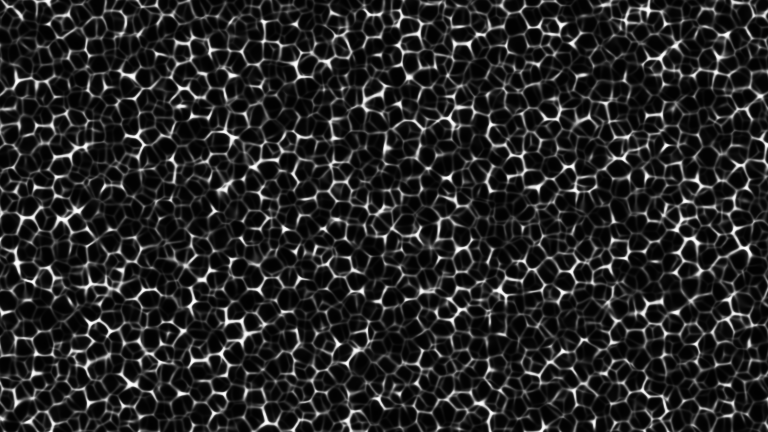
Reproduce this texture procedurally as a Shadertoy shader.

```glsl
// A glowing net of pale cell walls on black, stacked in staggered columns.
// Walls come from near ties between distances to jittered hexagonal seeds;
// smooth noise varies their brightness, and a second net lies dimly behind.

const vec2  CELL_SIZE     = vec2(0.0404, 0.0470); // column and row spacing
const vec2  FRONT_JITTER  = vec2(0.34, 0.62);
const vec2  BACK_JITTER   = vec2(0.60, 0.80);
const float WALL_WIDTH    = 0.0064;
const float HALO_WIDTH    = 0.013;
const float HALO_LEVEL    = 0.05;
const float WALL_MIN      = 0.07;
const float WALL_RANGE    = 1.40;
const float BACK_LEVEL    = 0.30;
const float FLOOR_LEVEL   = 0.004;
const float FINE_SCALE    = 42.0;  // brightness patches per canvas height
const float COARSE_SCALE  = 19.0;
const float COARSE_SHARE  = 0.12;
const float WARP_SCALE    = 38.0;
const float WARP_AMOUNT   = 0.007;

float hash(vec2 p) {
    return fract(sin(dot(p, vec2(127.1, 311.7))) * 43758.5453);
}

vec2 hash2(vec2 p) {
    return vec2(hash(p), hash(p + vec2(37.3, 17.9)));
}

float noise(vec2 p) {
    vec2 i = floor(p), f = fract(p);
    f = f * f * (3.0 - 2.0 * f);
    return mix(mix(hash(i), hash(i + vec2(1, 0)), f.x),
               mix(hash(i + vec2(0, 1)), hash(i + vec2(1, 1)), f.x), f.y);
}

// Wall brightness: 1 along a wall, about 2 where three cells meet.
float cellWalls(vec2 p, vec2 jitter, float seed) {
    float dist[9];
    float nearest = 1e3;
    float column = floor(p.x / CELL_SIZE.x);

    // Distances to the seeds of the surrounding columns
    for (int k = 0; k < 9; k++) {
        float col = column + float(k % 3 - 1);
        float stagger = 0.5 * mod(col, 2.0);
        float row = floor(p.y / CELL_SIZE.y - stagger) + float(k / 3 - 1);
        vec2 offset = (hash2(vec2(col, row) + seed) - 0.5) * jitter;
        vec2 center = (vec2(col, row + stagger) + 0.5 + offset) * CELL_SIZE;
        dist[k] = length(p - center);
        nearest = min(nearest, dist[k]);
    }

    // Each near tie adds a wall; the nearest seed itself is taken off
    float glow = -1.0 - HALO_LEVEL;
    for (int k = 0; k < 9; k++) {
        float gap = dist[k] - nearest;
        float core = gap / WALL_WIDTH;
        glow += exp(-core * core) + HALO_LEVEL * exp(-gap / HALO_WIDTH);
    }
    return max(glow, 0.0);
}

// Uneven lighting, from nearly unlit walls to white ones
float wallStrength(vec2 p, float seed) {
    float n = mix(noise(p * FINE_SCALE + seed),
                  noise(p * COARSE_SCALE + seed + 51.7), COARSE_SHARE);
    return WALL_MIN + WALL_RANGE * n * n * n;
}

// Keeps dark and middle tones, eases the brightest knots towards white
float softClip(float light) {
    float excess = max(light - 0.6, 0.0);
    return min(light, 0.6) + 0.4 * (1.0 - exp(-excess / 0.4));
}

void mainImage(out vec4 fragColor, in vec2 fragCoord) {
    vec2 p = fragCoord / iResolution.y;

    // Bend the walls slightly
    vec2 bend = vec2(noise(p * WARP_SCALE), noise(p * WARP_SCALE + 83.1)) - 0.5;
    vec2 q = p + WARP_AMOUNT * bend;

    // Bright front net and faint net behind it
    float front = cellWalls(q, FRONT_JITTER, 3.0) * wallStrength(p, 7.3);
    float back = cellWalls(q + CELL_SIZE * vec2(0.5, 0.27), BACK_JITTER, 91.0)
               * wallStrength(p, 29.6);

    float light = FLOOR_LEVEL + front + BACK_LEVEL * back;
    fragColor = vec4(vec3(softClip(light)), 1.0);
}
```
